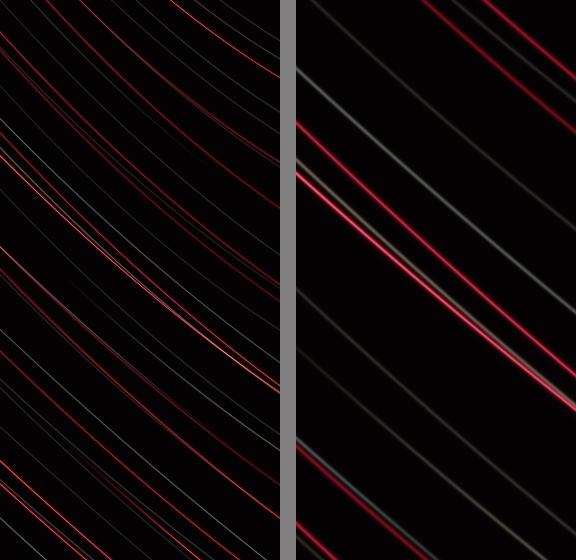
Left, the full canvas; right, a detail of the centre.
This background is drawn by a Shadertoy shader. Its source:

```glsl
// Thin red and pale light trails sweeping down to the right over near-black.
// Evenly spaced bundles hold hashed strands; each strand is a shallow curve
// drawn with a gaussian core and a faint halo, added together as light.

vec4 hash4(float n) {
    vec4 h = fract(vec4(n) * vec4(0.1031, 0.1030, 0.0973, 0.1099));
    h += dot(h, h.wzxy + 33.33);
    return fract((h.xxyz + h.yzzw) * h.zywx);
}

// Distance from p to a sagging curve that meets the left edge at height start.
float trailDistance(vec2 p, float start, float slope, float sag) {
    float height = start - slope * p.x - sag * p.x * (1.0 - p.x);
    float steepness = slope + sag * (1.0 - 2.0 * p.x);
    return abs(p.y - height) / sqrt(1.0 + steepness * steepness);
}

// Light across a trail; the core never gets thinner than a pixel.
float trailLight(float d, float width, float halo) {
    float w = max(width, 0.55 / iResolution.x);
    return exp(-d * d / (w * w)) * width / w + halo * exp(-d / 0.005);
}

void mainImage(out vec4 fragColor, in vec2 fragCoord) {
    // Canvas width is one unit.
    vec2 p = fragCoord / iResolution.x;
    vec3 color = vec3(0.014, 0.007, 0.009);

    for (int bundle = 0; bundle < 7; bundle++) {
        float center = 0.3 + 0.39 * float(bundle);
        float sag = mix(0.04, 0.29, center / 2.7);

        for (int strand = 0; strand < 5; strand++) {
            float id = float(bundle * 5 + strand);
            vec4 place = hash4(id + 3.7);
            vec4 look = hash4(id + 71.3);
            bool isRed = strand < 2;

            // Red strands run in close pairs, pale ones scatter around them.
            float offset = isRed
                ? (float(strand) - 0.5) * mix(0.04, 0.13, place.x)
                : (float(strand) - 3.0) * 0.12 + (place.x - 0.5) * 0.14;
            float slope = 0.83 + 0.07 * (place.y - 0.5) + 0.03 * center;
            float d = trailDistance(p, center + offset, slope,
                                    sag + 0.05 * (place.z - 0.5));

            // Some strands fade in or out along their length.
            float along = place.w < 0.5 ? p.x : 1.0 - p.x;
            float fade = look.w < 0.25 ? smoothstep(0.15, 0.8, along)
                                       : mix(0.75, 1.0, along);

            if (isRed) {
                float power = mix(0.5, 1.0, look.x) * fade;
                float light = trailLight(d, 0.0026, 0.15) * power;
                vec3 red = vec3(0.86, 0.07, 0.19);
                // The strongest cores turn pink.
                vec3 pink = vec3(0.1, 0.34, 0.33) * smoothstep(0.5, 1.0, light);
                color += red * light + pink * mix(0.4, 1.0, look.y);
            } else {
                float power = mix(0.17, 0.65, pow(look.x, 3.0)) * fade;
                vec3 pale = mix(vec3(0.95, 0.82, 0.66), vec3(0.76, 0.95, 0.94), look.y);
                color += pale * trailLight(d, 0.0023, 0.04) * power;
            }
        }
    }

    fragColor = vec4(min(color, 1.0), 1.0);
}
```
